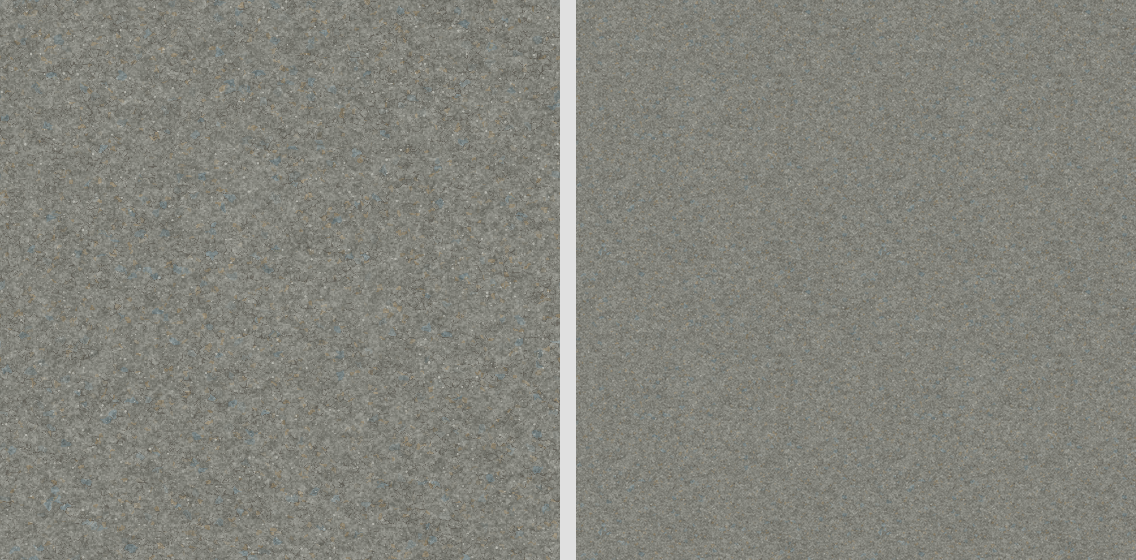
Left, the tile; right, the same tile 2 across and 2 down.
Write a three.js fragment shader that draws this texture.

```glsl
// Weathered grey asphalt: fine grit, small stones, broken crevices and pale specks.
varying vec2 vUv;

const vec3 BINDER_GREY = vec3(0.518, 0.520, 0.490);
const vec3 CREVICE_BROWN = vec3(0.315, 0.295, 0.265);
const vec3 SPECK_WHITE = vec3(0.80, 0.80, 0.77);
const vec3 BLUE_TINT = vec3(-0.045, 0.0, 0.035);
const vec3 RUST_TINT = vec3(0.045, 0.0, -0.055);

// Three random values per cell, without sine
vec3 hash3(vec2 cell, float seed) {
  vec3 p = fract(vec3(cell.xyx + seed * 17.31) * vec3(0.1031, 0.1030, 0.0973));
  p += dot(p, p.yxz + 33.33);
  return fract((p.xxy + p.yzz) * p.zyx);
}

// Value noise that wraps after a whole number of cells, centred on zero
float tileNoise(vec2 uv, vec2 cells, float seed) {
  vec2 p = uv * cells;
  vec2 i = floor(p);
  vec2 f = fract(p);
  f = f * f * (3.0 - 2.0 * f);
  float a = hash3(mod(i, cells), seed).x;
  float b = hash3(mod(i + vec2(1.0, 0.0), cells), seed).x;
  float c = hash3(mod(i + vec2(0.0, 1.0), cells), seed).x;
  float d = hash3(mod(i + 1.0, cells), seed).x;
  return mix(mix(a, b, f.x), mix(c, d, f.x), f.y) - 0.5;
}

// Wrapping stone cells: x = gap to the next stone, y = height of its centre
// above this point, zw = random values of the stone
vec4 stoneCells(vec2 uv, vec2 cells, float seed) {
  vec2 p = uv * cells;
  vec2 base = floor(p);
  float nearest = 9.0;
  float second = 9.0;
  vec3 stone = vec3(0.0);
  for (int y = -1; y <= 1; y++) {
    for (int x = -1; x <= 1; x++) {
      vec2 cell = base + vec2(float(x), float(y));
      vec3 rnd = hash3(mod(cell, cells), seed);
      vec2 toCentre = cell + 0.1 + 0.8 * rnd.xy - p;
      float dist = length(toCentre);
      if (dist < nearest) {
        second = nearest;
        nearest = dist;
        stone = vec3(toCentre.y, rnd.z, fract(rnd.z * 37.0 + rnd.x));
      } else {
        second = min(second, dist);
      }
    }
  }
  return vec4(second - nearest, stone);
}

// Sparse soft-edged dots, one candidate in each cell
float specks(vec2 uv, vec2 cells, float share, float seed) {
  vec2 p = uv * cells;
  vec2 cell = mod(floor(p), cells);
  vec3 place = hash3(cell, seed);
  vec3 kind = hash3(cell, seed + 1.0);
  float radius = mix(0.13, 0.30, kind.y);
  vec2 offset = fract(p) - mix(vec2(0.32), vec2(0.68), place.xy);
  offset.y *= mix(0.9, 1.4, kind.z);
  float dot1 = 1.0 - smoothstep(radius * 0.5, radius * 1.3, length(offset));
  return dot1 * step(kind.x, share) * mix(0.4, 1.0, place.z);
}

// Dark broken seams, strongest along the lower side of each stone
float crevices(vec4 stone, float width, float breakup) {
  float seam = 1.0 - smoothstep(0.0, width, stone.x);
  float shade = mix(0.35, 1.0, smoothstep(-0.25, 0.35, stone.y));
  return seam * shade * smoothstep(-0.08, 0.22, breakup);
}

void main() {
  // Ragged outlines
  vec2 warp = vec2(tileNoise(vUv, vec2(150.0), 1.0), tileNoise(vUv, vec2(150.0), 2.0));
  vec2 uv = vUv + warp * 0.008;

  vec4 large = stoneCells(uv, vec2(62.0, 78.0), 3.0);
  vec4 small = stoneCells(uv, vec2(120.0, 148.0), 4.0);

  // Grit in several sizes, lit from above
  float grit = 0.120 * tileNoise(vUv, vec2(430.0), 5.0)
             + 0.095 * tileNoise(vUv, vec2(230.0, 260.0), 6.0)
             + 0.050 * tileNoise(vUv, vec2(96.0, 120.0), 7.0)
             + 0.016 * tileNoise(vUv, vec2(9.0), 8.0);
  vec2 lightStep = vec2(0.0, 0.0022);
  float relief = tileNoise(uv, vec2(140.0, 180.0), 9.0)
               - tileNoise(uv + lightStep, vec2(140.0, 180.0), 9.0);
  float tone = grit + 0.055 * relief + 0.045 * (large.z - 0.5) + 0.035 * (small.z - 0.5);
  vec3 color = BINDER_GREY + tone;

  // A few blue or rusty stones
  color += BLUE_TINT * smoothstep(0.90, 1.0, large.w) * smoothstep(0.05, 0.25, large.x);
  color += RUST_TINT * smoothstep(0.88, 1.0, small.w) * smoothstep(0.05, 0.25, small.x);

  // Crevices between stones
  float breakup = tileNoise(vUv, vec2(48.0, 60.0), 10.0);
  float fineBreakup = tileNoise(vUv, vec2(75.0, 90.0), 11.0);
  float crack = max(crevices(large, 0.17, breakup), 0.65 * crevices(small, 0.24, fineBreakup));
  color = mix(color, CREVICE_BROWN, 0.62 * crack);

  // Pale mineral specks
  float pale = max(specks(vUv, vec2(118.0), 0.07, 12.0), 0.6 * specks(vUv, vec2(171.0), 0.12, 14.0));
  color = mix(color, SPECK_WHITE, 0.75 * pale);

  gl_FragColor = vec4(color, 1.0);
}
```
